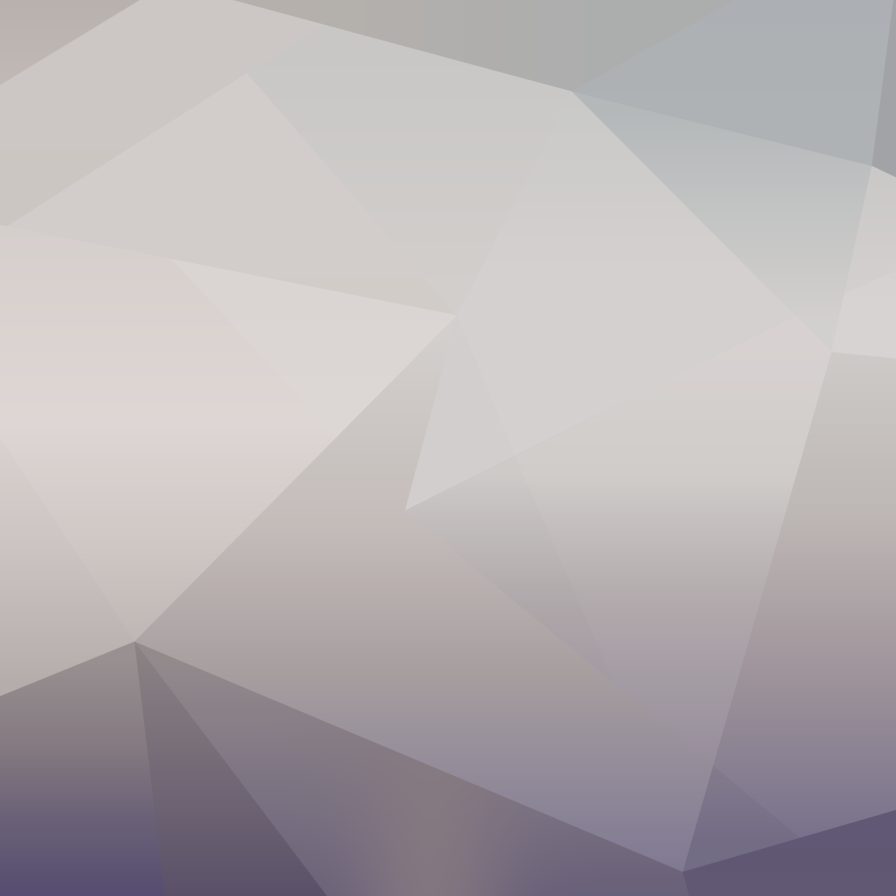
Give the GLSL for this background, as a Shadertoy shader.

```glsl
// Soft low-poly backdrop: large pale facets fading to violet at the bottom.
// Each facet is an intersection of smooth half-planes sharing named corners,
// filled with its own vertical gradient and painted from back to front.

// Coverage of the half-plane to the left of the line a -> b.
float side(vec2 p, vec2 a, vec2 b, float soft) {
    vec2 d = normalize(b - a), q = p - a;
    return smoothstep(-soft, soft, d.x * q.y - d.y * q.x);
}

// Two-colour gradient between an upper and a lower height.
vec3 fade(float y, float yHigh, float yLow, vec3 high, vec3 low) {
    return mix(high, low, clamp((yHigh - y) / (yHigh - yLow), 0.0, 1.0));
}

// Four-colour gradient with stops at descending heights.
vec3 ramp(float y, vec4 h, vec3 a, vec3 b, vec3 c, vec3 d) {
    vec3 col = fade(y, h.x, h.y, a, b);
    col = mix(col, fade(y, h.y, h.z, b, c), step(y, h.y));
    return mix(col, fade(y, h.z, h.w, c, d), step(y, h.z));
}

void mainImage(out vec4 fragColor, in vec2 fragCoord) {
    vec2 p = fragCoord / iResolution.xy;
    float y = p.y, soft = 0.8 / min(iResolution.x, iResolution.y);

    // Shared corners
    vec2 hub = vec2(0.510, 0.648), peak = vec2(0.150, 0.284);
    vec2 valley = vec2(0.762, 0.027), elbow = vec2(0.928, 0.607);
    vec2 crown = vec2(0.638, 0.898), shoulder = vec2(0.973, 0.815);
    vec2 heart = vec2(0.452, 0.430), wing = vec2(0.885, 0.646);
    vec2 leftHigh = vec2(0.0, 0.749), leftLow = vec2(0.0, 0.223);
    vec2 rightMid = vec2(1.0, 0.600), rightLow = vec2(1.0, 0.096);
    vec2 topLeft = vec2(0.260, 1.0), topRight = vec2(0.820, 1.0);
    vec2 fold = vec2(0.306, 0.883), ray = vec2(0.794, 0.147);

    // Upper left band, with a rosy fold and a cooler right half
    vec3 col = fade(y, 1.0, 0.75, vec3(0.80, 0.78, 0.77), vec3(0.80, 0.775, 0.765));
    float below = side(p, vec2(0.358, 0.971), vec2(0.09, 0.80), soft);
    vec3 rose = fade(y, 0.92, 0.68, vec3(0.825, 0.80, 0.795), vec3(0.825, 0.80, 0.79));
    col = mix(col, rose, below);
    vec3 cool = fade(y, 0.95, 0.65, vec3(0.785, 0.78, 0.775), vec3(0.825, 0.81, 0.80));
    col = mix(col, cool, below * side(p, fold, hub, soft));
    vec3 corner = fade(y, 1.0, 0.90, vec3(0.72, 0.695, 0.68), vec3(0.755, 0.725, 0.715));
    col = mix(col, corner, side(p, vec2(0.0, 0.905), vec2(0.156, 1.0), soft));

    // Bright left facet with two faint creases
    vec3 bright = ramp(y, vec4(0.75, 0.53, 0.40, 0.24),
        vec3(0.835, 0.81, 0.80), vec3(0.87, 0.84, 0.83),
        vec3(0.815, 0.785, 0.775), vec3(0.72, 0.69, 0.68));
    bright *= 1.0 - 0.015 * side(p, peak, vec2(0.0, 0.512), soft);
    float crease = side(p, vec2(0.195, 0.707), heart, soft);
    bright = mix(bright, vec3(0.86, 0.845, 0.835), 0.6 * crease);
    col = mix(col, bright, side(p, hub, leftHigh, soft));

    // Long central slope
    vec3 slope = ramp(y, vec4(0.62, 0.41, 0.25, 0.03),
        vec3(0.825, 0.81, 0.80), vec3(0.765, 0.735, 0.725),
        vec3(0.655, 0.62, 0.625), vec3(0.50, 0.475, 0.575));
    col = mix(col, slope, side(p, hub, peak, soft));

    // Pale facet right of the hub
    vec3 pale = fade(y, 0.88, 0.70, vec3(0.79, 0.79, 0.785), vec3(0.83, 0.815, 0.81));
    pale *= 1.0 - 0.008 * side(p, vec2(0.58, 0.48), hub, soft);
    float paleMask = side(p, crown, hub, soft) * side(p, hub, heart, soft);
    col = mix(col, pale, paleMask * side(p, heart, wing, soft));

    // Lit kite below it
    vec3 kite = ramp(y, vec4(0.62, 0.47, 0.32, 0.14),
        vec3(0.845, 0.825, 0.82), vec3(0.815, 0.80, 0.79),
        vec3(0.69, 0.66, 0.67), vec3(0.585, 0.55, 0.605));
    kite *= 1.0 - 0.012 * side(p, vec2(0.68, 0.25), vec2(0.58, 0.48), soft);
    col = mix(col, kite, side(p, wing, heart, soft) * side(p, heart, ray, soft));

    // Right-hand facets
    vec3 mist = fade(y, 0.88, 0.64, vec3(0.705, 0.72, 0.725), vec3(0.825, 0.815, 0.81));
    col = mix(col, mist, side(p, crown, elbow, soft));
    vec3 rim = fade(y, 0.82, 0.66, vec3(0.79, 0.785, 0.78), vec3(0.83, 0.815, 0.81));
    rim *= 1.0 + 0.015 * side(p, vec2(1.0, 0.698), wing, soft);
    col = mix(col, rim, side(p, shoulder, elbow, soft));
    vec3 flank = ramp(y, vec4(0.60, 0.42, 0.25, 0.06),
        vec3(0.80, 0.79, 0.78), vec3(0.74, 0.715, 0.705),
        vec3(0.62, 0.58, 0.605), vec3(0.47, 0.44, 0.545));
    flank *= 1.0 - 0.04 * side(p, ray, heart, soft);
    col = mix(col, flank, side(p, rightMid, elbow, soft) * side(p, elbow, valley, soft));

    // Grey and blue strip along the top
    float top = side(p, topLeft, crown, soft) * side(p, crown, shoulder, soft);
    vec3 grey = mix(vec3(0.71, 0.69, 0.675), vec3(0.675, 0.68, 0.68),
        smoothstep(0.3, 0.7, p.x));
    col = mix(col, grey, top);
    vec3 blue = fade(y, 1.0, 0.82, vec3(0.675, 0.69, 0.705), vec3(0.685, 0.70, 0.71));
    col = mix(col, blue, top * side(p, topRight, crown, soft));
    float notch = side(p, vec2(0.997, 1.0), shoulder, soft);
    notch *= side(p, shoulder, vec2(1.0, 0.802), soft);
    col = mix(col, vec3(0.63, 0.64, 0.65), notch);

    // Dark violet base, with a warm glow in its middle panel
    vec3 base = ramp(y, vec4(0.27, 0.16, 0.09, 0.0),
        vec3(0.60, 0.57, 0.57), vec3(0.51, 0.47, 0.50),
        vec3(0.42, 0.385, 0.47), vec3(0.335, 0.30, 0.44));
    vec3 fin = fade(y, 0.28, 0.0, vec3(0.55, 0.515, 0.52), vec3(0.355, 0.315, 0.41));
    base = mix(base, fin, side(p, peak, vec2(0.184, 0.0), soft));
    vec3 panel = fade(y, 0.26, 0.0, vec3(0.575, 0.54, 0.55), vec3(0.41, 0.375, 0.475));
    float glow = exp(-pow((p.x - 0.48) / 0.085, 2.0));
    panel = mix(panel, vec3(0.525, 0.48, 0.505), 0.85 * glow);
    base = mix(base, panel, side(p, peak, vec2(0.365, 0.0), soft));
    col = mix(col, base, side(p, peak, leftLow, soft) * side(p, valley, peak, soft));
    vec3 wedge = fade(y, 0.09, 0.0, vec3(0.375, 0.345, 0.455), vec3(0.38, 0.345, 0.45));
    float wedgeMask = side(p, rightLow, valley, soft);
    col = mix(col, wedge, wedgeMask * side(p, valley, vec2(0.769, 0.0), soft));

    fragColor = vec4(col, 1.0);
}
```
